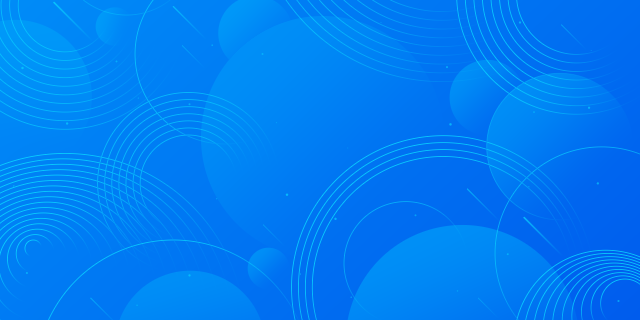
This background is drawn by a Shadertoy shader. Its source:

```glsl
const vec3 SKY = vec3(0.0, 0.55, 0.97);
const vec3 DEEP = vec3(0.0, 0.36, 0.93);
const vec3 GLOW = vec3(0.0, 0.66, 0.98);
const vec3 CYAN = vec3(0.04, 0.86, 1.0);

float hash(vec2 p) {
    p = fract(p * vec2(0.1031, 0.1137));
    p += dot(p, p.yx + 33.33);
    return fract((p.x + p.y) * p.x * 97.3);
}

float cover(float d, float px) {
    return clamp(0.5 - d / px, 0.0, 1.0);
}

// Disc (centre, radius) whose tint fades away from the lit side
float disc(vec2 p, vec3 circle, vec2 lit, float px) {
    vec2 q = p - circle.xy;
    float fade = smoothstep(-0.75, 1.1, dot(q / circle.z, normalize(lit)));
    return fade * cover(length(q) - circle.z, px);
}

// Thin circle, brightest on the lit side
float ring(vec2 p, vec3 circle, vec2 lit, float px) {
    vec2 q = p - circle.xy;
    float d = length(q);
    float fade = smoothstep(-0.55, 0.85, dot(q / max(d, 1e-4), normalize(lit)));
    return fade * cover(abs(d - circle.z) - 0.0013, px);
}

// Family of circles spaced evenly from outer to inner
float rings(vec2 p, vec3 outer, vec3 inner, int count, vec2 lit, float px) {
    float ink = 0.0;
    for (int i = 0; i < count; i++) {
        float t = float(i) / float(count - 1);
        ink = max(ink, ring(p, mix(outer, inner, t), lit, px));
    }
    return ink;
}

// Diagonal streak with a bright head and a fading tail
float streak(vec2 p, vec2 head, float len, float px) {
    vec2 dir = vec2(0.7071, -0.7071);
    vec2 q = p - head;
    float along = clamp(dot(q, dir), 0.0, len);
    return (1.0 - along / len) * cover(length(q - dir * along) - len * 0.014, px);
}

// One faint dot per grid cell
float dots(vec2 p, float px) {
    vec2 cell = floor(p * 4.0);
    vec2 offset = 0.15 + 0.7 * vec2(hash(cell + 3.0), hash(cell + 19.0));
    float size = hash(cell + 41.0);
    float d = length(p - (cell + offset) / 4.0);
    return (0.25 + 0.4 * size) * cover(d - mix(0.0015, 0.0038, size), px);
}

vec3 background(vec2 uv) {
    return mix(SKY, DEEP, 0.65 * uv.x + 0.35 * (1.0 - uv.y));
}

float discLayer(vec2 p, float px) {
    vec2 upLeft = vec2(-1.0, 1.0);
    float a = 0.42 * disc(p, vec3(1.008, 0.57, 0.38), upLeft, px);
    a = max(a, 0.5 * disc(p, vec3(0.047, 0.698, 0.24), vec2(0.1, 1.0), px));
    a = max(a, 0.6 * disc(p, vec3(0.359, 0.917, 0.06), vec2(-1.0, 0.3), px));
    a = max(a, 0.6 * disc(p, vec3(0.799, 0.896, 0.117), upLeft, px));
    a = max(a, 0.55 * disc(p, vec3(1.523, 0.695, 0.118), upLeft, px));
    a = max(a, 0.55 * disc(p, vec3(1.75, 0.542, 0.229), upLeft, px));
    a = max(a, 0.6 * disc(p, vec3(1.445, -0.068, 0.365), vec2(-0.4, 1.0), px));
    a = max(a, 0.5 * disc(p, vec3(0.594, -0.081, 0.235), vec2(-0.2, 1.0), px));
    return max(a, 0.55 * disc(p, vec3(0.839, 0.161, 0.065), upLeft, px));
}

float ringLayer(vec2 p, float px) {
    vec2 upLeft = vec2(-0.7, 0.8), downLeft = vec2(-0.8, -0.6);
    // Upper families
    float a = 0.6 * rings(p, vec3(0.203, 0.984, 0.388), vec3(0.203, 0.984, 0.146), 10, downLeft, px);
    a = max(a, 0.65 * rings(p, vec3(1.38, 1.336, 0.591), vec3(1.38, 1.336, 0.372), 9, vec2(-1.0, 0.1), px));
    a = max(a, 0.8 * rings(p, vec3(1.802, 1.018, 0.375), vec3(1.802, 1.018, 0.188), 8, vec2(-1.0, -0.1), px));
    // Middle and lower families
    a = max(a, 0.65 * rings(p, vec3(0.589, 0.427, 0.284), vec3(0.589, 0.427, 0.151), 7, upLeft, px));
    a = max(a, 0.85 * rings(p, vec3(0.203, -0.042, 0.5625), vec3(0.104, 0.224, 0.026), 17, upLeft, px));
    a = max(a, 0.85 * rings(p, vec3(1.385, 0.102, 0.474), vec3(1.385, 0.102, 0.409), 4, upLeft, px));
    a = max(a, 0.85 * rings(p, vec3(1.893, -0.068, 0.286), vec3(1.953, 0.052, 0.076), 10, vec2(-0.4, 1.0), px));
    // Single circles
    a = max(a, 0.7 * ring(p, vec3(0.703, 0.831, 0.281), vec2(-1.0, 0.2), px));
    a = max(a, 0.35 * ring(p, vec3(0.396, 1.172, 0.219), downLeft, px));
    a = max(a, 0.6 * ring(p, vec3(1.268, 0.177, 0.193), upLeft, px));
    a = max(a, 0.65 * ring(p, vec3(1.88, 0.208, 0.333), upLeft, px));
    a = max(a, 0.4 * ring(p, vec3(1.75, 0.542, 0.229), vec2(-1.0, 0.2), px));
    return max(a, 0.8 * ring(p, vec3(0.542, -0.18, 0.43), upLeft, px));
}

float streakLayer(vec2 p, float px) {
    // Head position and length
    vec3 streaks[9] = vec3[9](
        vec3(0.169, 0.992, 0.17), vec3(0.542, 0.979, 0.145), vec3(0.57, 0.857, 0.1),
        vec3(1.755, 0.922, 0.11), vec3(1.461, 0.409, 0.14), vec3(1.638, 0.32, 0.17),
        vec3(0.823, 0.297, 0.095), vec3(0.284, 0.068, 0.12), vec3(1.495, 0.068, 0.09));
    float a = 0.0;
    for (int i = 0; i < 9; i++) {
        float len = streaks[i].z;
        a = max(a, len * 4.2 * streak(p, streaks[i].xy, len, px));
    }
    return a;
}

void mainImage(out vec4 fragColor, in vec2 fragCoord) {
    vec2 p = fragCoord / iResolution.y;
    float px = 1.0 / iResolution.y;
    vec3 color = background(fragCoord / iResolution.xy);
    color = mix(color, GLOW, discLayer(p, px));
    float ink = max(ringLayer(p, px), max(streakLayer(p, px), dots(p, px)));
    fragColor = vec4(mix(color, CYAN, ink), 1.0);
}
```
